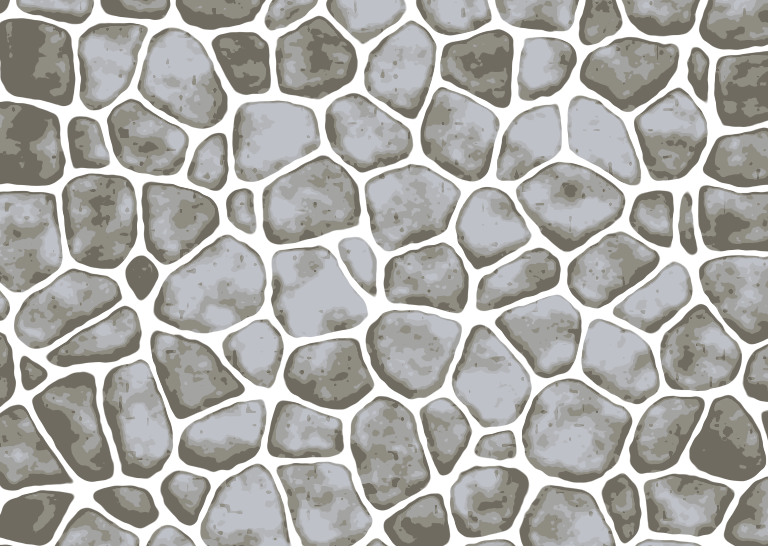
A Shadertoy shader for this texture:

```glsl
// Irregular rounded field stones in flat mottled greys, set in white mortar.

const float ROWS = 7.4;          // stone rows over the canvas height
const float MORTAR = 0.040;      // half width of the joints, in rows
const float ROUNDING = 0.060;    // softness of the stone corners, in rows

const vec3 WHITE    = vec3(1.0);
const vec3 PALE     = vec3(0.745, 0.755, 0.785);
const vec3 SILVER   = vec3(0.705, 0.710, 0.720);
const vec3 GREY     = vec3(0.640, 0.638, 0.635);
const vec3 TAUPE    = vec3(0.560, 0.548, 0.510);
const vec3 DARK     = vec3(0.440, 0.420, 0.380);

vec2 hash2(vec2 p) {
    vec3 q = fract(vec3(p.xyx) * vec3(0.1031, 0.1030, 0.0973));
    q += dot(q, q.yzx + 33.33);
    return fract((q.xx + q.yz) * q.zy);
}

float noise(vec2 p) {
    vec2 i = floor(p), f = fract(p);
    f = f * f * (3.0 - 2.0 * f);
    float low = mix(hash2(i).x, hash2(i + vec2(1, 0)).x, f.x);
    float high = mix(hash2(i + vec2(0, 1)).x, hash2(i + vec2(1, 1)).x, f.x);
    return mix(low, high, f.y);
}

float fbm(vec2 p) {
    float sum = 0.0, gain = 0.5;
    for (int i = 0; i < 4; i++) {
        sum += gain * noise(p);
        p = mat2(1.6, 1.2, -1.2, 1.6) * p + 7.3;
        gain *= 0.55;
    }
    return sum / 1.01;
}

// Centre of a stone (xy) and its squared radius (z); some are small fillers.
vec3 stoneSite(vec2 id) {
    vec2 jitter = hash2(id + 17.0) - 0.5;
    vec2 size = hash2(id + 91.0);
    float radius = size.x < 0.2 ? 0.08 : mix(0.48, 0.74, size.y);
    vec2 centre = id + 0.5 + 0.68 * jitter;
    centre.x += 0.5 * mod(id.y, 2.0);
    return vec3(centre, radius * radius);
}

// Grid index of the stone that owns p, by weighted distance.
vec2 findStone(vec2 p) {
    vec2 owner = vec2(0.0);
    float best = 1e5;
    for (int k = 0; k < 25; k++) {
        vec2 id = floor(p) + vec2(k % 5 - 2, k / 5 - 2);
        vec3 site = stoneSite(id);
        float d = dot(p - site.xy, p - site.xy) - site.z;
        if (d < best) { best = d; owner = id; }
    }
    return owner;
}

// Smoothed outward direction (xy) and rounded distance to the joint (z).
vec3 stoneEdge(vec2 p, vec2 owner, float softness) {
    vec3 own = stoneSite(owner);
    vec2 outward = vec2(0.0);
    float sum = 1e-12;
    for (int k = 0; k < 25; k++) {
        if (k == 12) continue;
        vec3 other = stoneSite(owner + vec2(k % 5 - 2, k / 5 - 2));
        vec2 gap = other.xy - own.xy;
        float span = max(length(gap), 0.05);
        float d = dot(p - other.xy, p - other.xy) - other.z
                - dot(p - own.xy, p - own.xy) + own.z;
        float weight = exp(-max(0.5 * d / span, 0.0) / softness);
        outward += weight * gap / span;
        sum += weight;
    }
    return vec3(outward / sum, -softness * log(sum));
}

// Flat colour bands with edges smoothed over the given blur.
vec3 stoneColour(float tone, float blur) {
    vec3 c = mix(DARK, TAUPE, smoothstep(-blur, blur, tone + 1.42));
    c = mix(c, GREY, smoothstep(-blur, blur, tone + 0.56));
    c = mix(c, SILVER, smoothstep(-blur, blur, tone - 0.13));
    return mix(c, PALE, smoothstep(-blur, blur, tone - 0.60));
}

void mainImage(out vec4 fragColor, in vec2 fragCoord) {
    vec2 uv = fragCoord / iResolution.xy;
    vec2 p = fragCoord / iResolution.y * ROWS + 20.0;
    float pixel = ROWS / iResolution.y;

    // Bent joints and slightly chipped outlines
    vec2 bent = p + 0.16 * (vec2(noise(p * 1.6), noise(p * 1.6 + 40.0)) - 0.5);
    vec2 id = findStone(bent);
    vec3 edge = stoneEdge(bent, id, ROUNDING);
    float inset = edge.z - MORTAR + 0.028 * (noise(p * 9.0) - 0.5);

    // Regional light, stone shade and mottling
    float light = 1.0 - smoothstep(0.1, 0.6, length((uv - 0.55) * vec2(1.0, 0.7)));
    vec2 shade = hash2(id + 53.0);
    vec2 grain = p * vec2(2.4, 2.9) + shade * 60.0;
    float tone = 0.12 + 1.6 * (light - 0.6) + 1.6 * (shade.x - 0.5);
    tone += 5.6 * (fbm(grain) - 0.5);

    // Shadowed rim, broadest on the underside, and scattered pits
    float under = clamp(0.5 - 0.6 * dot(edge.xy, vec2(0.25, 0.97)), 0.0, 1.0);
    float rim = 0.04 + (0.05 + 0.12 * noise(p * 5.0)) * under;
    tone -= 1.7 * (1.0 - smoothstep(0.3 * rim, 1.3 * rim, inset));
    tone -= 1.2 * smoothstep(0.86, 0.93, noise(p * 11.0 + 5.0));

    float blur = clamp(0.6 * fwidth(tone), 0.01, 0.25);
    float cover = smoothstep(-0.7 * pixel, 0.7 * pixel, inset);
    fragColor = vec4(mix(WHITE, stoneColour(tone, blur), cover), 1.0);
}
```
